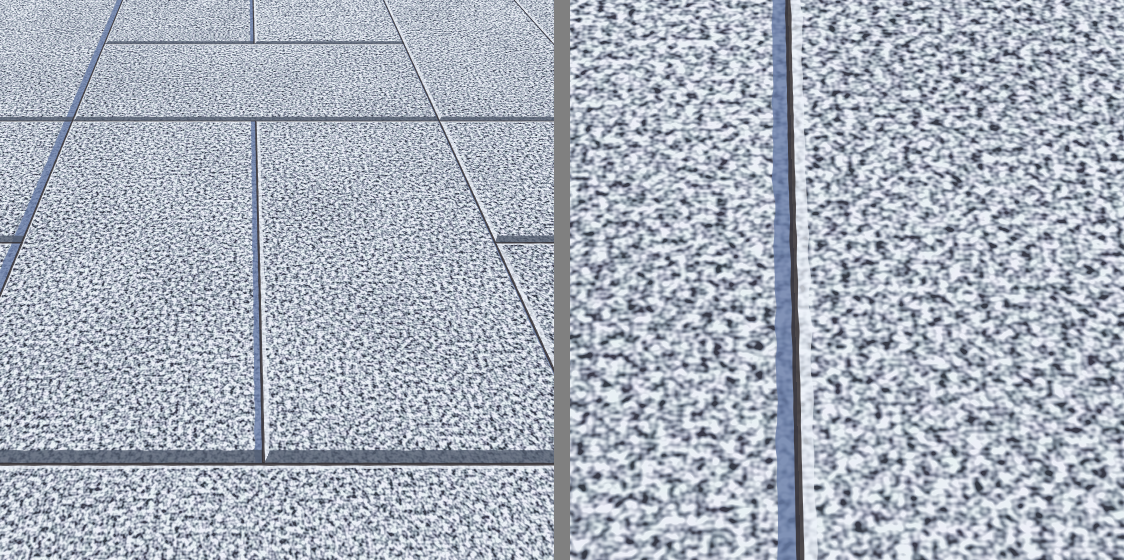
Left, the full canvas; right, a detail of the centre.
Write a WebGL 1 fragment shader that draws this texture.

```glsl
precision highp float;
// Speckled granite paving in perspective: wide header slabs alternating with slab pairs.
uniform vec2 u_resolution;

// View: vanishing point and scale from canvas to slab widths
const vec2 VANISHING = vec2(0.440, 1.5326);
const float ACROSS_SCALE = 0.4375;
const float DEPTH_SCALE = 3.3276;
const vec2 PAVING_ORIGIN = vec2(0.0514, 1.444);

// Joints and bevels, in slab widths
const float JOINT = 0.0045;
const float FRONT_BEVEL = 0.046;
const float BACK_BEVEL = 0.014;
const float EDGE_WOBBLE = 0.004;

// Granite
const float GRAIN_FREQ = 62.0;
const float FINE_FREQ = 125.0;
const float TONE_MEAN = 0.70;
const float TONE_SPREAD = 0.20;
const float TONE_SKEW = 0.022;
const float SLAB_VARIATION = 0.04;

const vec3 GRAIN_DARK = vec3(0.20, 0.21, 0.26);
const vec3 GRAIN_MID = vec3(0.52, 0.56, 0.63);
const vec3 GRAIN_LIGHT = vec3(0.92, 0.94, 0.965);
const vec3 SIDE_SHADE = vec3(0.40, 0.48, 0.65);
const vec3 FRONT_SHADE = vec3(0.31, 0.35, 0.42);
const vec3 EDGE_LIGHT = vec3(0.93, 0.95, 0.98);
const vec3 JOINT_COLOR = vec3(0.20, 0.18, 0.19);

float hash(vec2 p) {
  vec3 q = fract(p.xyx * 0.1031);
  q += dot(q, q.yzx + 33.33);
  return fract((q.x + q.y) * q.z);
}

float cornerSlope(vec2 cell, vec2 corner, vec2 f) {
  float angle = 6.2832 * hash(cell + corner);
  return dot(vec2(cos(angle), sin(angle)), f - corner);
}

float gradientNoise(vec2 p) {
  vec2 cell = floor(p), f = fract(p);
  vec2 w = f * f * f * (f * (f * 6.0 - 15.0) + 10.0);
  float low = mix(cornerSlope(cell, vec2(0.0), f), cornerSlope(cell, vec2(1.0, 0.0), f), w.x);
  float high = mix(cornerSlope(cell, vec2(0.0, 1.0), f), cornerSlope(cell, vec2(1.0), f), w.x);
  return mix(low, high, w.y);
}

// Smooth coverage of a strip of given width along an edge
float strip(float dist, float width, float pixel) {
  return clamp((width - dist) / pixel + 0.5, 0.0, 1.0) * min(1.0, 2.0 * width / pixel);
}

vec3 granite(vec2 ground, float slabSeed, float pixel, float haze) {
  vec2 p = ground + slabSeed * 17.0;
  float fineFade = 1.0 / (1.0 + pixel * FINE_FREQ * 0.4);
  float grain = gradientNoise(p * GRAIN_FREQ);
  grain += 0.9 * fineFade * gradientNoise(p * FINE_FREQ + 9.7);
  float z = grain / 0.30;
  float tone = TONE_MEAN + TONE_SPREAD * z - TONE_SKEW * z * z;
  tone += 0.06 * gradientNoise(p * 2.3) + SLAB_VARIATION * (slabSeed - 0.5);
  tone = clamp(mix(tone, 0.84, 0.28 * haze), 0.22, 0.94);
  vec3 color = mix(GRAIN_DARK, GRAIN_MID, smoothstep(0.16, 0.60, tone));
  color = mix(color, GRAIN_LIGHT, clamp((tone - 0.54) / 0.38, 0.0, 1.0));
  // Faint warm and cool mineral tint
  return color + vec3(0.025, -0.008, 0.02) * gradientNoise(p * 38.0 + 4.1);
}

void main() {
  // Project the canvas onto the ground
  vec2 canvas = gl_FragCoord.xy / u_resolution.y;
  float drop = max(VANISHING.y - canvas.y, 0.05);
  vec2 ground = vec2((canvas.x - VANISHING.x) / (ACROSS_SCALE * drop), DEPTH_SCALE / drop);
  ground -= PAVING_ORIGIN;
  vec2 pixel = vec2(1.0 / (ACROSS_SCALE * drop), DEPTH_SCALE / (drop * drop)) / u_resolution.y;

  // Bays are two slabs wide; alternate bays shift by one course
  float bay = floor((ground.x + 1.0) * 0.5);
  float across = ground.x + 1.0 - 2.0 * bay;
  float along = ground.y + mod(bay, 2.0);
  float row = floor(along / 3.0);
  float course = along - 3.0 * row;
  float isPair = step(1.0, course);
  float side = isPair * floor(across);
  vec2 local = vec2(across - side, course - isPair);
  vec2 size = vec2(2.0 - isPair, 1.0 + isPair);
  float slabSeed = hash(vec2(bay * 2.0 + side, row * 2.0 + isPair) + 51.0);

  float haze = smoothstep(0.55, 1.05, canvas.y);
  vec3 color = granite(ground, slabSeed, pixel.y, haze);

  // Bevels: lit left and back, shaded right and front, with a mitred front corner
  float wobble = EDGE_WOBBLE * gradientNoise(ground * 24.0);
  vec2 nearEdge = local + wobble;
  vec2 farEdge = size - local + wobble;
  float litWidth = clamp(0.020 + 0.010 * ground.x, 0.006, 0.024);
  float shadeWidth = clamp(0.025 - 0.017 * ground.x, 0.006, 0.045);
  float frontWidth = min(FRONT_BEVEL, 2.1 * max(nearEdge.x, 0.0));
  color = mix(color, EDGE_LIGHT, 0.72 * strip(nearEdge.x, litWidth, pixel.x));
  color = mix(color, EDGE_LIGHT, 0.78 * strip(farEdge.y, BACK_BEVEL, pixel.y));
  color = mix(color, SIDE_SHADE, 0.80 * strip(farEdge.x, shadeWidth, pixel.x));
  color = mix(color, FRONT_SHADE, 0.80 * strip(nearEdge.y, frontWidth, pixel.y));

  // Dark joints
  vec2 gap = min(local, size - local) + 0.4 * wobble;
  float joint = max(strip(gap.x, JOINT, pixel.x), strip(gap.y, JOINT, pixel.y));
  color = mix(color, JOINT_COLOR, 0.85 * joint);
  gl_FragColor = vec4(color, 1.0);
}
```
